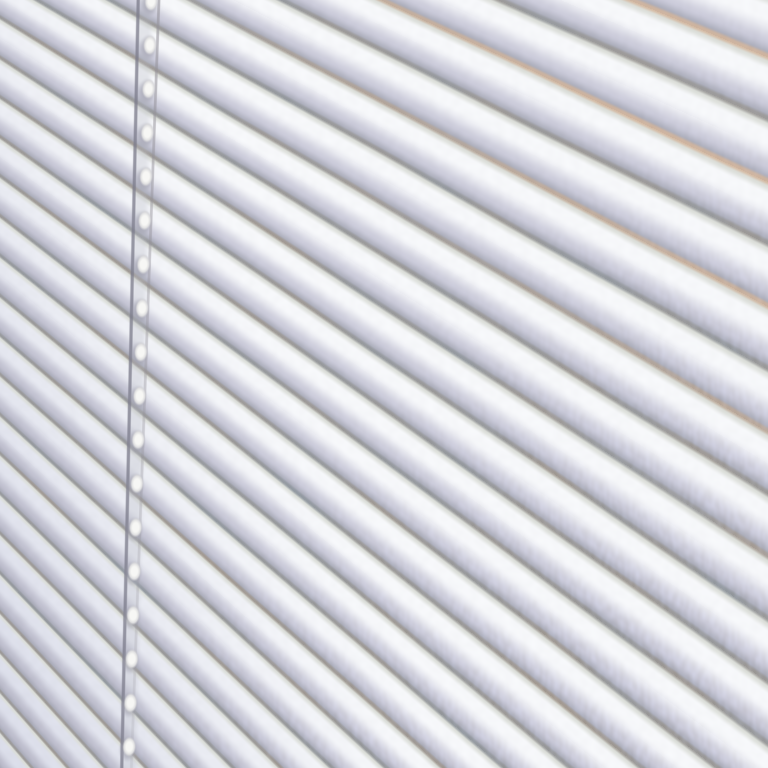
A three.js fragment shader for this texture:

```glsl
// Slanted white venetian blind slats in perspective with a beaded ladder cord.
varying vec2 vUv;

vec2 hashGradient(vec2 cell) {
  float angle = 6.2832 * fract(sin(dot(cell, vec2(127.1, 311.7))) * 43758.5);
  return vec2(cos(angle), sin(angle));
}

float gradientNoise(vec2 p) {
  vec2 i = floor(p), f = fract(p);
  vec2 w = f * f * f * (f * (f * 6.0 - 15.0) + 10.0);
  float a = dot(hashGradient(i), f);
  float b = dot(hashGradient(i + vec2(1.0, 0.0)), f - vec2(1.0, 0.0));
  float c = dot(hashGradient(i + vec2(0.0, 1.0)), f - vec2(0.0, 1.0));
  float d = dot(hashGradient(i + 1.0), f - 1.0);
  return mix(mix(a, b, w.x), mix(c, d, w.x), w.y);
}

// Soft vertical strand centred on x = 0.
float strand(float x, float halfWidth) {
  return 1.0 - smoothstep(halfWidth * 0.4, halfWidth * 1.6, abs(x));
}

vec3 slatColor(vec2 uv, float down) {
  // Converging slat edges: whole numbers of slat fall on the creases.
  float slat = (down - 0.127 - 0.68 * uv.x) / (0.0516 + 0.0298 * uv.x);
  slat += 0.025 * gradientNoise(vec2(uv.x * 5.0, floor(slat + 0.5) * 3.7));
  float across = fract(slat);
  float edge = floor(slat + 0.5);

  // Rounded slat: lit crown, lavender underside, grey lower rim.
  float light = smoothstep(-0.1, 0.6, uv.x + 0.35 * uv.y);
  vec3 crown = mix(vec3(0.85, 0.86, 0.91), vec3(0.965, 0.97, 0.98), light);
  vec3 underside = mix(vec3(0.73, 0.73, 0.79), vec3(0.79, 0.79, 0.85), light);
  vec3 color = mix(crown, underside, smoothstep(0.36, 0.8, across));
  color = mix(color, vec3(0.64, 0.65, 0.70), 0.85 * smoothstep(0.74, 0.96, across));

  // Pale lip beneath each edge and the thin crease between slats.
  color = mix(vec3(0.86, 0.87, 0.85), color, smoothstep(0.06, 0.2, across));
  float tint = gradientNoise(vec2(uv.x * 9.0, edge * 1.37));
  vec3 crease = vec3(0.60, 0.595, 0.59) + tint * vec3(0.06, 0.0, -0.06);
  float glow = smoothstep(1.1, 1.7, uv.x + uv.y) * mod(edge, 2.0);
  crease = mix(crease, vec3(0.83, 0.71, 0.61), glow);
  float creaseDistance = abs(slat - edge + 0.015);
  color = mix(color, crease, 0.85 * (1.0 - smoothstep(0.015, 0.09, creaseDistance)));

  // Fine ribbing in the shaded half, strongest at the lower right.
  float ribs = gradientNoise(vec2(uv.x * 150.0, uv.y * 60.0));
  float ribbed = smoothstep(0.35, 0.75, across) * smoothstep(-0.3, 0.7, uv.x - uv.y);
  color += ribs * ribbed * vec3(0.035, 0.04, 0.055);
  return color + 0.012 * gradientNoise(uv * 90.0);
}

void main() {
  float down = 1.0 - vUv.y;
  vec3 color = slatColor(vUv, down);

  // Two strands of the ladder cord; the right one fades downwards.
  float left = vUv.x - 0.180 + 0.0215 * down;
  float right = vUv.x - 0.207 + 0.036 * down;
  color = mix(color, vec3(0.72, 0.73, 0.77), 0.3 * strand(left - 0.009, 0.009));
  color = mix(color, vec3(0.48, 0.48, 0.54), 0.75 * strand(left, 0.0021));
  color = mix(color, vec3(0.58, 0.57, 0.60), (0.6 - 0.45 * down) * strand(right, 0.0018));

  // Evenly spaced beads with a soft shadow and a bright centre.
  float beadY = (fract((down - 0.0586) / 0.0571 + 0.5) - 0.5) * 0.0571;
  vec2 bead = vec2(vUv.x - 0.197 + 0.0295 * down, beadY);
  float shadow = length((bead + vec2(0.002, -0.003)) / vec2(0.012, 0.017));
  color = mix(color, vec3(0.62, 0.62, 0.67), 0.5 * (1.0 - smoothstep(0.5, 1.1, shadow)));
  float radius = length(bead / vec2(0.0085, 0.0125));
  vec3 pearl = mix(vec3(0.97, 0.97, 0.96), vec3(0.84, 0.84, 0.85), smoothstep(0.4, 1.0, radius));
  color = mix(color, pearl, 1.0 - smoothstep(0.75, 1.1, radius));

  gl_FragColor = vec4(clamp(color, 0.0, 1.0), 1.0);
}
```
